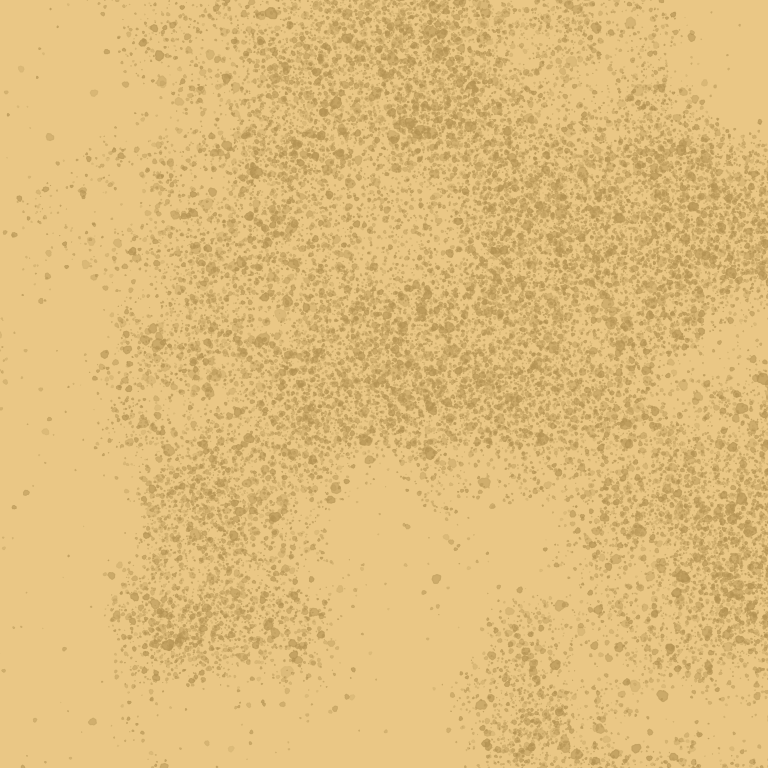
Reproduce this texture procedurally as a WebGL 2 fragment shader.

```glsl
#version 300 es
precision highp float;

uniform vec2 u_resolution;
out vec4 fragColor;

float hash(vec2 p) {
    return fract(sin(dot(p, vec2(127.1, 311.7))) * 43758.5453);
}

float valueNoise(vec2 p) {
    vec2 cell = floor(p);
    vec2 f = fract(p);
    f = f * f * (3.0 - 2.0 * f);
    float low = mix(hash(cell), hash(cell + vec2(1.0, 0.0)), f.x);
    float high = mix(hash(cell + vec2(0.0, 1.0)), hash(cell + vec2(1.0)), f.x);
    return mix(low, high, f.y);
}

// Chance that a speck exists at a place: broad drifts broken into clumps
float speckDensity(vec2 p) {
    float n = 0.58 * valueNoise(p * 4.5 + 3.7)
            + 0.27 * valueNoise(p * 10.0 + 19.3)
            + 0.15 * valueNoise(p * 25.0 + 41.9);
    return smoothstep(0.29, 0.79, n);
}

// Opacity of one translucent blot with a wavy outline and a darker rim
float blot(vec2 offset, float radius, float seed, float pixel) {
    float angle = atan(offset.y, offset.x);
    float wave = 0.09 * sin(2.0 * angle + seed * 40.0)
               + 0.07 * sin(3.0 * angle + seed * 71.0)
               + 0.04 * sin(7.0 * angle + seed * 97.0);
    float edge = length(offset) - radius * (1.0 + wave);
    float cover = 1.0 - smoothstep(-0.7 * pixel, 0.7 * pixel, edge);
    float rim = smoothstep(-0.25 * radius - pixel, 0.0, edge);
    return cover * (0.88 + 0.22 * rim);
}

void main() {
    vec2 uv = gl_FragCoord.xy / u_resolution.y;
    float clear = 1.0;

    // Jittered grids, from large blots down to fine dust
    for (int layer = 0; layer < 8; layer++) {
        float scale = 42.0 * pow(1.2, float(layer));
        float pixel = scale / u_resolution.y;
        vec2 p = uv * scale + float(layer) * 0.37;
        vec2 corner = floor(p - 0.5);

        // Radii stay under half a cell, so four cells are enough
        for (int k = 0; k < 4; k++) {
            vec2 cell = corner + vec2(k % 2, k / 2);
            vec2 key = cell + float(layer) * 17.31;
            vec2 center = cell + vec2(hash(key + 0.13), hash(key + 5.71));
            float size = hash(key + 9.37);
            float radius = mix(0.1, 0.34, size * size);
            vec2 offset = p - center;
            if (length(offset) > radius * 1.25 + pixel) continue;

            vec2 place = (center - float(layer) * 0.37) / scale;
            if (hash(key + 13.9) > speckDensity(place)) continue;

            float seed = hash(key + 21.7);
            float strength = mix(0.25, 0.78, seed);
            clear *= 1.0 - strength * blot(offset, radius, seed, pixel);
        }
    }

    vec3 sand = vec3(0.916, 0.782, 0.522);
    vec3 stain = vec3(0.70, 0.57, 0.32);
    fragColor = vec4(mix(stain, sand, clear), 1.0);
}
```
